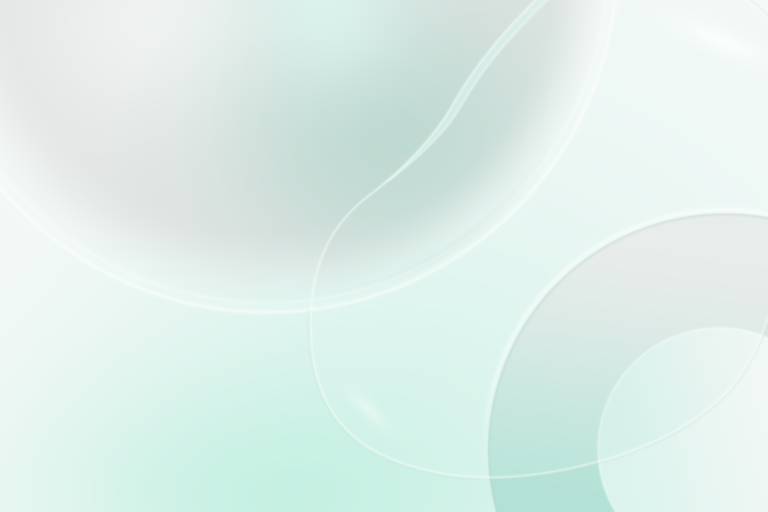
This background is drawn by a Shadertoy shader. Its source:

```glsl
// Pale mint and grey glass: a large disc, a soft curved pane and a ring
// overlap on a gradient. Discs use circle distances, the pane a closed
// quadratic spline; soft Gaussian blobs tint every layer.

const vec3 WHITE = vec3(0.99, 1.0, 0.995);
const vec3 PALE_MINT = vec3(0.86, 0.955, 0.93);
const vec3 MINT = vec3(0.765, 0.94, 0.885);
const vec3 GREY = vec3(0.885, 0.895, 0.893);
const vec3 SAGE = vec3(0.745, 0.85, 0.82);
const vec3 TEAL = vec3(0.71, 0.89, 0.845);

const int KNOTS = 10;
const int STEPS = 12;
const vec2 PANE[KNOTS] = vec2[KNOTS](
    vec2(1.167, 1.117), vec2(0.942, 0.899), vec2(0.833, 0.704),
    vec2(0.599, 0.525), vec2(0.615, 0.163), vec2(0.914, 0.043),
    vec2(1.304, 0.125), vec2(1.514, 0.323), vec2(1.586, 0.883),
    vec2(1.401, 1.058));

float blob(vec2 p, vec2 centre, vec2 size) {
    vec2 q = (p - centre) / size;
    return exp(-dot(q, q));
}

// Soft highlight, stretched along a tilted axis
float streak(vec2 p, vec2 centre, vec2 size, float angle) {
    vec2 q = p - centre;
    float c = cos(angle), s = sin(angle);
    return blob(vec2(c * q.x + s * q.y, c * q.y - s * q.x), vec2(0.0), size);
}

float cover(float d, float aa) { return 1.0 - smoothstep(-aa, aa, d); }

float line(float d, float width) { return exp(-d * d / (width * width)); }

float circle(vec2 p, vec2 centre, float radius) { return length(p - centre) - radius; }

// Signed distance to the closed spline, negative inside
float paneDistance(vec2 p) {
    float nearest = 1e5, side = 1.0;
    for (int i = 0; i < KNOTS; i++) {
        vec2 knot = PANE[(i + 1) % KNOTS];
        vec2 start = 0.5 * (PANE[i] + knot);
        vec2 end = 0.5 * (knot + PANE[(i + 2) % KNOTS]);
        vec2 a = start;
        for (int j = 1; j <= STEPS; j++) {
            float t = float(j) / float(STEPS);
            vec2 b = mix(mix(start, knot, t), mix(knot, end, t), t);
            vec2 e = b - a, w = p - a;
            vec2 gap = w - e * clamp(dot(w, e) / dot(e, e), 0.0, 1.0);
            nearest = min(nearest, dot(gap, gap));
            bvec3 crossing = bvec3(p.y >= a.y, p.y < b.y, e.x * w.y > e.y * w.x);
            if (all(crossing) || all(not(crossing))) side = -side;
            a = b;
        }
    }
    return side * sqrt(nearest);
}

vec3 backdrop(vec2 p) {
    vec3 col = vec3(0.965, 0.976, 0.972);
    col = mix(col, PALE_MINT, 0.95 * blob(p, vec2(0.82, 0.22), vec2(0.64, 0.51)));
    return mix(col, MINT, 0.9 * blob(p, vec2(0.56, 0.03), vec2(0.46, 0.25)));
}

vec3 discTint(vec2 p) {
    vec3 col = mix(GREY, vec3(0.955, 0.96, 0.958), blob(p, vec2(0.36, 0.95), vec2(0.28, 0.22)));
    col = mix(col, SAGE, blob(p, vec2(0.76, 0.74), vec2(0.33, 0.29)));
    return mix(col, PALE_MINT, 0.85 * blob(p, vec2(0.64, 1.0), vec2(0.16, 0.17)));
}

void mainImage(out vec4 fragColor, in vec2 fragCoord) {
    vec2 p = fragCoord / iResolution.y;
    float aa = 1.0 / iResolution.y;
    float disc = circle(p, vec2(0.523, 1.072), 0.682);
    float pane = paneDistance(p);
    float ring = circle(p, vec2(1.416, 0.121), 0.463);
    float hole = circle(p, vec2(1.405, 0.123), 0.237);
    float inDisc = cover(disc, aa), inPane = cover(pane, aa);
    float inRing = cover(ring, aa), inHole = cover(hole, aa);

    // Disc body fades towards its rim, a little later behind the pane
    vec3 col = backdrop(p);
    float fade = mix(0.17, 0.135, inPane);
    col = mix(col, discTint(p), smoothstep(0.0, fade, -disc));

    // Pane body and its small reflections
    col = mix(col, vec3(0.89, 0.965, 0.945), inPane * mix(0.22, 0.06, inDisc));
    col = mix(col, WHITE, 0.35 * streak(p, vec2(0.72, 0.2), vec2(0.05, 0.014), -0.75));
    col = mix(col, WHITE, 0.8 * streak(p, vec2(1.41, 0.92), vec2(0.09, 0.022), -0.4));

    // Disc rim: double highlight with a refracted shadow under the pane
    float refraction = inPane * blob(p, vec2(0.89, 0.5), vec2(0.17, 0.2));
    col = mix(col, SAGE, 0.3 * refraction * line(disc + 0.02, 0.008));
    col = mix(col, WHITE, 0.5 * line(disc, 0.004) + 0.25 * line(disc + 0.019, 0.004));
    col = mix(col, WHITE, 0.13 * line(disc + 0.008, 0.011));

    // Ring body, its hole, and the deeper tone below the pane
    vec3 ringTint = mix(TEAL, vec3(0.91, 0.922, 0.918), smoothstep(-0.05, 0.56, p.y + 0.12 * (p.x - 1.2)));
    ringTint *= mix(vec3(0.965, 0.985, 0.98), vec3(1.0), inPane);
    float holeLight = smoothstep(1.12, 1.6, p.x + 0.3 * (p.y - 0.1));
    vec3 holeTint = mix(vec3(0.82, 0.94, 0.91), vec3(0.94, 0.962, 0.955), holeLight);
    holeTint = mix(holeTint, WHITE, 0.2 * (1.0 - inPane));
    col = mix(col, mix(ringTint, holeTint, inHole), 0.93 * inRing);

    // Ring edges: bright outer bevel, thin inner shade, faint hole rim
    float upper = smoothstep(0.05, 0.35, p.y);
    col = mix(col, WHITE, 0.5 * upper * line(ring - 0.006, 0.006));
    col = mix(col, SAGE, 0.4 * line(ring + 0.003, 0.003));
    col = mix(col, WHITE, 0.3 * line(hole, 0.003));

    // Pane edge: a fine line that widens into a bevel along the upper curve
    float bevel = 0.016 * smoothstep(0.6, 0.8, p.y) * (1.0 - step(1.17, p.x));
    col = mix(col, PALE_MINT, 0.65 * inPane * cover(-pane - bevel, aa));
    col = mix(col, WHITE, 0.4 * line(pane, 0.003));
    col = mix(col, WHITE, 0.3 * step(0.002, bevel) * line(pane + bevel, 0.003));
    col = mix(col, SAGE, 0.18 * (1.0 - inDisc) * line(pane - 0.004, 0.003));

    fragColor = vec4(col, 1.0);
}
```
